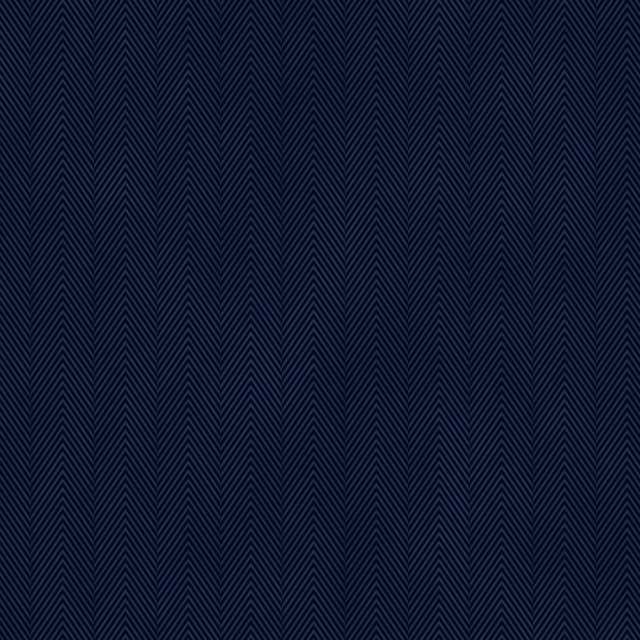
A WebGL 1 fragment shader for this texture:

```glsl
precision highp float;

uniform vec2 u_resolution;

#define COLUMN_PERIOD 0.098
#define RIBS 72.0
#define RIB_SLOPE 1.48
#define VALLEY_SHIFT 0.5
#define RIB_CENTER 0.58
#define RIB_SOFTNESS 0.41
#define GRAIN_AMOUNT 0.20
#define YARN_VARIATION 0.12
#define CLOUD_AMOUNT 0.16
#define SEAM_DEPTH 0.16
#define NAVY_SHADOW vec3(0.008, 0.027, 0.125)
#define NAVY_LIGHT vec3(0.158, 0.182, 0.290)

float hash(vec2 p) {
  return fract(sin(dot(p, vec2(127.1, 311.7))) * 43758.5453);
}

float valueNoise(vec2 p) {
  vec2 cell = floor(p);
  vec2 f = fract(p);
  f = f * f * (3.0 - 2.0 * f);
  float low = mix(hash(cell), hash(cell + vec2(1.0, 0.0)), f.x);
  float high = mix(hash(cell + vec2(0.0, 1.0)), hash(cell + vec2(1.0, 1.0)), f.x);
  return mix(low, high, f.y);
}

void main() {
  float size = min(u_resolution.x, u_resolution.y);
  vec2 uv = gl_FragCoord.xy / size;

  // Chevrons meet at each peak and interlock at each valley
  float column = uv.x / COLUMN_PERIOD;
  float peak = floor(column + 0.5);
  float fromPeak = abs(column - peak) * COLUMN_PERIOD;
  float phase = RIBS * (uv.y + RIB_SLOPE * fromPeak) + VALLEY_SHIFT * peak;

  // Rounded twill ribs, softened further when pixels are coarse
  float ridge = 1.0 - abs(2.0 * fract(phase) - 1.0);
  float footprint = RIBS * length(vec2(1.0, RIB_SLOPE)) / size;
  float softness = max(RIB_SOFTNESS, footprint);
  float rib = smoothstep(RIB_CENTER - softness, RIB_CENTER + softness, ridge);

  // Yarn differences, fibre grain and soft broad shading
  float yarn = hash(vec2(floor(phase), floor(2.0 * column))) - 0.5;
  float grain = valueNoise(uv * vec2(300.0, 180.0)) - 0.5;
  float cloud = valueNoise(uv * vec2(24.0, 14.0)) + valueNoise(uv * 7.0 + 31.0) - 1.0;
  float shade = rib * (1.0 + YARN_VARIATION * yarn + GRAIN_AMOUNT * grain + CLOUD_AMOUNT * cloud);

  // Slightly sunken seams where the interlocking halves meet
  float valleyDistance = 0.5 * COLUMN_PERIOD - fromPeak;
  shade *= 1.0 - SEAM_DEPTH * (1.0 - smoothstep(0.0, 0.008, valleyDistance));

  gl_FragColor = vec4(mix(NAVY_SHADOW, NAVY_LIGHT, shade), 1.0);
}
```
